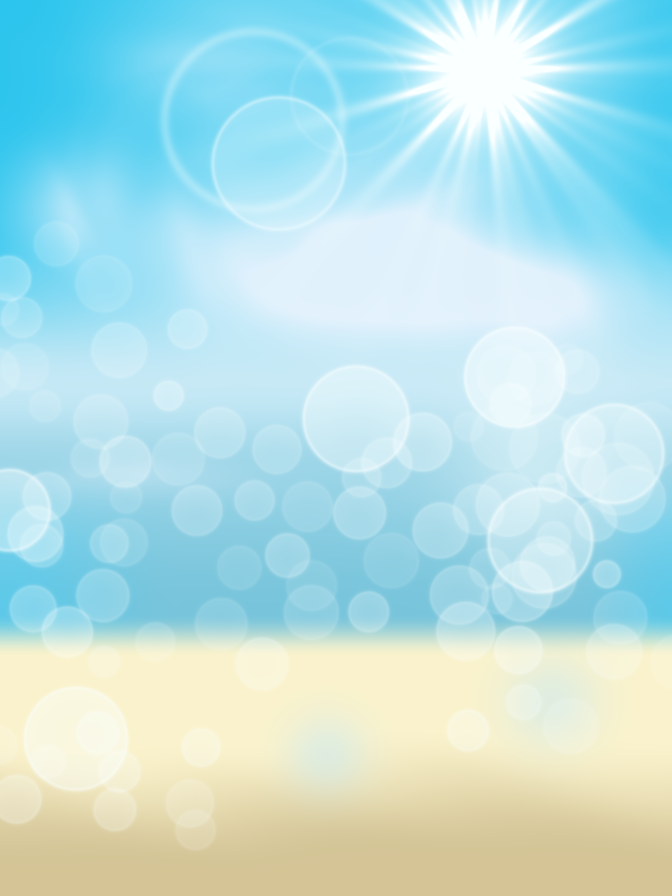
A WebGL 2 fragment shader for this background:

```glsl
#version 300 es
precision highp float;
// A blurred summer beach: stacked soft gradients for sky, sea and sand,
// sine-warped clouds, a sun with angular rays, and translucent bokeh discs
// scattered on jittered golden-angle spirals. Unit: the canvas width.
#define SUN vec2(0.722, 1.228)
#define SUN_SIZE 0.105
#define RAY_REACH 0.135
#define SHORE_Y 0.385
#define HORIZON_Y 0.69
#define RIM_WIDTH 0.0035
#define CLOUD_ROUGHNESS 0.38

uniform vec2 u_resolution;
out vec4 fragColor;

const vec3 SKY = vec3(0.17, 0.77, 0.93);
const vec3 SKY_SOFT = vec3(0.50, 0.86, 0.96);
const vec3 HAZE = vec3(0.77, 0.91, 0.96);
const vec3 CLOUD = vec3(0.90, 0.95, 0.99);
const vec3 SEA = vec3(0.47, 0.77, 0.86);
const vec3 SEA_EDGE = vec3(0.34, 0.79, 0.92);
const vec3 SAND = vec3(0.98, 0.95, 0.80);
const vec3 WET_SAND = vec3(0.83, 0.77, 0.59);

float hash(float n) {
  n = fract(n * 0.1031);
  n *= n + 33.33;
  return fract(n * (n + n));
}

// Elliptical soft spot.
float puff(vec2 p, vec2 center, vec2 size) {
  vec2 q = (p - center) / size;
  return exp(-dot(q, q));
}

// Layered, warped sines.
float billow(vec2 q) {
  float sum = 0.0, amp = 0.5;
  for (int i = 0; i < 4; i++) {
    q = mat2(0.8, 0.6, -0.6, 0.8) * q * 1.8 + 0.7 * sin(q.yx * 1.3);
    sum += amp * sin(q.x) * sin(q.y + 1.0);
    amp *= 0.55;
  }
  return sum;
}

// Opacity of a translucent disc with a brighter rim.
float disc(vec2 p, vec2 center, float r, float fill, float rim) {
  float d = length(p - center) - r;
  float edge = d / RIM_WIDTH;
  float body = 1.0 - smoothstep(-0.0025, 0.0025, d);
  return fill * body * (0.85 + 0.15 * smoothstep(-r, 0.0, d)) + rim * exp(-edge * edge);
}

// Transmission left after a spiral cluster of discs.
float cluster(vec2 p, vec2 center, vec2 spread, int count, vec2 radii, float fill, float seed) {
  float clear = 1.0;
  for (int i = 0; i < count; i++) {
    float k = float(i), id = k * 3.0 + seed;
    float a = k * 2.4 + seed + hash(id);
    vec2 c = center + spread * sqrt((k + 0.5) / float(count)) * vec2(cos(a), sin(a));
    float r = mix(radii.x, radii.y, hash(id + 1.0));
    float strength = fill * mix(0.5, 1.3, hash(id + 2.0));
    clear *= 1.0 - disc(p, c, r, strength, strength * 0.3);
  }
  return clear;
}

vec3 skyColor(vec2 p) {
  float open = 0.65 * smoothstep(0.03, 0.4, p.x) * (1.0 - 0.6 * smoothstep(0.88, 1.0, p.x));
  vec3 col = mix(SKY, SKY_SOFT, open);
  col = mix(HAZE, col, smoothstep(0.76, 1.0, p.y));
  float cover = 0.75 * puff(p, vec2(0.17, 1.03), vec2(0.13, 0.09))
    + 0.75 * puff(p, vec2(0.42, 0.95), vec2(0.24, 0.10))
    + 0.55 * puff(p, vec2(0.62, 1.05), vec2(0.17, 0.09))
    + 0.85 * puff(p, vec2(0.74, 0.89), vec2(0.32, 0.08))
    + 0.30 * puff(p, vec2(0.30, 1.22), vec2(0.16, 0.09));
  cover *= 1.0 + CLOUD_ROUGHNESS * 2.0 * billow(p * vec2(4.0, 5.5));
  return mix(col, CLOUD, clamp(cover, 0.0, 0.95));
}

vec3 seaColor(vec2 p) {
  float side = 1.0 - smoothstep(0.0, 0.28, p.x) + smoothstep(0.85, 1.0, p.x);
  vec3 col = mix(SEA, SEA_EDGE, 0.8 * side * (1.0 - smoothstep(0.52, 0.66, p.y)));
  col = mix(col, HAZE, 0.5 * smoothstep(0.42, HORIZON_Y, p.y));
  float foam = puff(p, vec2(0.21, 0.62), vec2(0.13, 0.03));
  return mix(col, CLOUD, foam * (0.35 + 0.3 * billow(p * vec2(6.0, 14.0))));
}

vec3 sandColor(vec2 p) {
  float wave = 0.012 * sin(p.x * 7.0) + 0.006 * sin(p.x * 17.0 + p.y * 30.0);
  vec3 col = mix(WET_SAND, SAND, smoothstep(0.05, 0.24, p.y + wave));
  float glint = puff(p, vec2(0.82, 0.29), vec2(0.07)) + puff(p, vec2(0.486, 0.21), vec2(0.06));
  return mix(col, HAZE, 0.5 * glint);
}

void main() {
  vec2 p = gl_FragCoord.xy / u_resolution.x;

  vec3 col = mix(seaColor(p), skyColor(p), smoothstep(-0.05, 0.07, p.y - HORIZON_Y));
  col = mix(sandColor(p), col, smoothstep(-0.03, 0.035, p.y - SHORE_Y));

  // Sun core and rays.
  vec2 s = p - SUN;
  float d = length(s), a = atan(s.y, s.x);
  float rays = 0.5 + 0.25 * sin(a * 13.0 + 0.6) + 0.2 * sin(a * 22.0 + 2.0) + 0.15 * sin(a * 37.0);
  float sun = 1.25 * exp(-d * d / (SUN_SIZE * SUN_SIZE)) + 1.5 * rays * rays * exp(-d / RAY_REACH);
  float clear = 1.0 - clamp(sun, 0.0, 1.0);

  // Lens rings, the large discs, and the glow behind the right group.
  float halo = (length(p - vec2(0.377, 1.154)) - 0.132) / 0.008;
  clear *= 1.0 - 0.3 * exp(-halo * halo);
  clear *= 1.0 - disc(p, vec2(0.52, 1.19), 0.087, 0.04, 0.10);
  clear *= 1.0 - disc(p, vec2(0.415, 1.09), 0.099, 0.22, 0.32);
  clear *= 1.0 - disc(p, vec2(0.530, 0.710), 0.079, 0.42, 0.28);
  clear *= 1.0 - disc(p, vec2(0.766, 0.772), 0.075, 0.50, 0.25);
  clear *= 1.0 - disc(p, vec2(0.914, 0.658), 0.074, 0.36, 0.30);
  clear *= 1.0 - disc(p, vec2(0.804, 0.529), 0.078, 0.36, 0.32);
  clear *= 1.0 - disc(p, vec2(0.113, 0.234), 0.077, 0.42, 0.25);
  clear *= 1.0 - disc(p, vec2(0.014, 0.574), 0.061, 0.40, 0.28);
  clear *= 1.0 - 0.4 * puff(p, vec2(0.79, 0.64), vec2(0.13, 0.12));

  // Scattered bokeh: right, left, middle, lower left, lower right.
  clear *= cluster(p, vec2(0.80, 0.62), vec2(0.18, 0.20), 26, vec2(0.02, 0.055), 0.25, 5.0);
  clear *= cluster(p, vec2(0.10, 0.74), vec2(0.24, 0.25), 24, vec2(0.022, 0.045), 0.24, 41.0);
  clear *= cluster(p, vec2(0.46, 0.55), vec2(0.18, 0.15), 13, vec2(0.024, 0.042), 0.22, 83.0);
  clear *= cluster(p, vec2(0.17, 0.31), vec2(0.24, 0.25), 18, vec2(0.022, 0.042), 0.25, 127.0);
  clear *= cluster(p, vec2(0.80, 0.34), vec2(0.23, 0.13), 9, vec2(0.026, 0.045), 0.27, 171.0);

  fragColor = vec4(mix(vec3(0.98, 1.0, 1.0), col, clear), 1.0);
}
```
